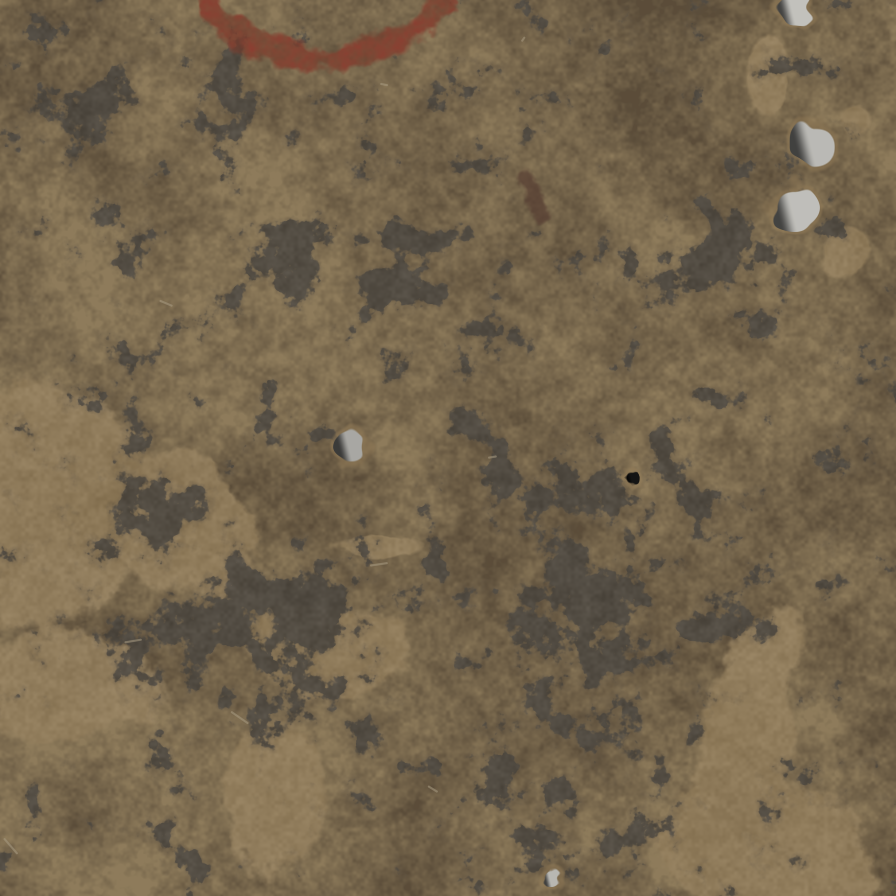
A Shadertoy shader for this texture:

```glsl
float hash(vec2 p) {
    vec3 q = fract(p.xyx * 0.1031);
    q += dot(q, q.yzx + 33.33);
    return fract((q.x + q.y) * q.z);
}

float noise(vec2 p) {
    vec2 i = floor(p), f = fract(p);
    f = f * f * (3.0 - 2.0 * f);
    return mix(mix(hash(i), hash(i + vec2(1, 0)), f.x),
               mix(hash(i + vec2(0, 1)), hash(i + vec2(1, 1)), f.x), f.y);
}

float fbm(vec2 p, int octaves) {
    float sum = 0.0, total = 0.0, amp = 1.0;
    for (int i = 0; i < octaves; i++) {
        sum += amp * noise(p);
        total += amp;
        amp *= 0.58;
        p = mat2(1.6, 1.2, -1.2, 1.6) * p + 17.3;
    }
    return sum / total;
}

// Soft elliptical region: centre in xy, radii in zw
float region(vec2 p, vec4 area) {
    vec2 d = (p - area.xy) / area.zw;
    return exp(-dot(d, d));
}

float segment(vec2 p, vec2 a, vec2 b) {
    vec2 ab = b - a;
    return length(p - a - ab * clamp(dot(p - a, ab) / dot(ab, ab), 0.0, 1.0));
}

// Regions where the surface has worn down to pale board
float wornField(vec2 p) {
    vec4 areas[11] = vec4[11](
        vec4(0.04, 0.43, 0.17, 0.16), vec4(0.20, 0.42, 0.12, 0.10),
        vec4(0.08, 0.24, 0.12, 0.08), vec4(0.37, 0.27, 0.08, 0.06),
        vec4(0.30, 0.13, 0.06, 0.09), vec4(0.83, 0.20, 0.07, 0.13),
        vec4(0.85, 0.05, 0.12, 0.10), vec4(0.855, 0.91, 0.025, 0.05),
        vec4(0.945, 0.72, 0.027, 0.03), vec4(0.955, 0.865, 0.025, 0.025),
        vec4(0.42, 0.39, 0.07, 0.018));
    float field = 0.0;
    for (int i = 0; i < 11; i++) field = max(field, region(p, areas[i]));
    return field;
}

// Regions where dark mould gathers
float mouldField(vec2 p) {
    vec4 areas[12] = vec4[12](
        vec4(0.64, 0.48, 0.10, 0.08), vec4(0.65, 0.33, 0.12, 0.13),
        vec4(0.60, 0.18, 0.08, 0.09), vec4(0.70, 0.05, 0.07, 0.05),
        vec4(0.51, 0.54, 0.05, 0.04), vec4(0.80, 0.71, 0.07, 0.06),
        vec4(0.15, 0.41, 0.05, 0.05), vec4(0.18, 0.26, 0.08, 0.06),
        vec4(0.32, 0.32, 0.09, 0.08), vec4(0.13, 0.63, 0.03, 0.05),
        vec4(0.40, 0.71, 0.17, 0.05), vec4(0.44, 0.57, 0.02, 0.07));
    float field = 0.45 * region(p, vec4(0.14, 0.91, 0.13, 0.09));
    for (int i = 0; i < 12; i++) field = max(field, region(p, areas[i]));
    return field;
}

void mainImage(out vec4 fragColor, in vec2 fragCoord) {
    vec2 p = fragCoord / iResolution.y;
    float px = 1.0 / iResolution.y;
    float speckle = fbm(p * 75.0, 3) - 0.5;
    float grain = noise(p * 230.0) - 0.5;

    // Mottled brown surface
    float tone = 0.5 + 1.3 * (fbm(p * 11.0, 6) - 0.5) + 0.5 * (fbm(p * 3.0 + 40.0, 3) - 0.5)
               + 0.75 * speckle + 0.3 * grain;
    vec3 color = mix(vec3(0.355, 0.300, 0.225), vec3(0.555, 0.482, 0.355), clamp(tone, 0.0, 1.0));

    // Pale worn patches with ragged edges
    float worn = smoothstep(0.44, 0.56, wornField(p) + 1.1 * (fbm(p * 10.0 + 5.0, 6) - 0.5));
    vec3 board = vec3(0.575, 0.495, 0.365) + 0.05 * speckle + 0.04 * grain
               + 0.08 * (fbm(p * 7.0 + 60.0, 4) - 0.5);
    color = mix(color, board, 0.9 * worn);

    // Blue-grey mould: a faint halo and crisp crumbly flecks
    float mould = mouldField(p);
    float flecks = fbm(p * 27.0 + 90.0, 5) + 0.25 * mould;
    color = mix(color, vec3(0.37, 0.325, 0.265), 0.4 * smoothstep(0.56, 0.76, flecks));
    vec3 mouldColor = vec3(0.305, 0.285, 0.255) + 0.07 * speckle + 0.04 * grain;
    color = mix(color, mouldColor, 0.88 * smoothstep(0.67, 0.74, flecks));

    // Rubbed red arc at the upper edge
    vec2 arc = (p - vec2(0.362, 1.04)) / vec2(0.14, 0.105);
    float stroke = abs(length(arc) - 1.0) + 0.35 * (fbm(p * 30.0, 4) - 0.5);
    float red = 1.0 - smoothstep(0.06, 0.14, stroke);
    color = mix(color, vec3(0.50, 0.23, 0.17) + 0.1 * speckle, red * (0.72 + speckle));

    // Slanted maroon smear
    float smear = segment(p, vec2(0.585, 0.805), vec2(0.605, 0.76)) + 0.012 * speckle;
    color = mix(color, vec3(0.33, 0.23, 0.19), 0.65 * (1.0 - smoothstep(0.004, 0.012, smear)));

    // Scattered pale fibres
    for (int i = 0; i < 9; i++) {
        float id = float(i) + 3.0;
        vec2 start = vec2(hash(vec2(id, 1.7)), hash(vec2(id, 8.3)));
        vec2 span = vec2(0.025, -0.02) * (vec2(hash(vec2(id, 4.1)), hash(vec2(id, 6.9))) - 0.2);
        float fibre = 1.0 - smoothstep(0.0004, 0.0008 + px, segment(p, start, start + span));
        color = mix(color, vec3(0.66, 0.61, 0.51), 0.55 * fibre);
    }

    // Punched holes: centre, radius, brightness of the backing
    vec4 holes[6] = vec4[6](
        vec4(0.886, 0.992, 0.019, 0.76), vec4(0.909, 0.836, 0.025, 0.73),
        vec4(0.887, 0.768, 0.025, 0.75), vec4(0.392, 0.501, 0.017, 0.66),
        vec4(0.615, 0.020, 0.009, 0.72), vec4(0.706, 0.467, 0.007, 0.08));
    for (int i = 0; i < 6; i++) {
        vec4 hole = holes[i];
        vec2 q = (p - hole.xy) / hole.z;
        float edge = (length(q) - 1.0 + 0.7 * (noise(q * 1.3 + float(i) * 9.0) - 0.5)) * hole.z;
        float rim = 1.0 - smoothstep(0.001, 0.006, abs(edge - 0.001));
        color = mix(color, vec3(0.57, 0.48, 0.34), 0.55 * rim);
        float shade = mix(0.35, 1.0, smoothstep(-0.85, -0.1, q.x + 0.25 * q.y));
        vec3 backing = hole.w * shade * vec3(1.0, 0.995, 0.97);
        color = mix(color, backing, 1.0 - smoothstep(-px, px, edge));
    }

    fragColor = vec4(clamp(color, 0.0, 1.0), 1.0);
}
```
